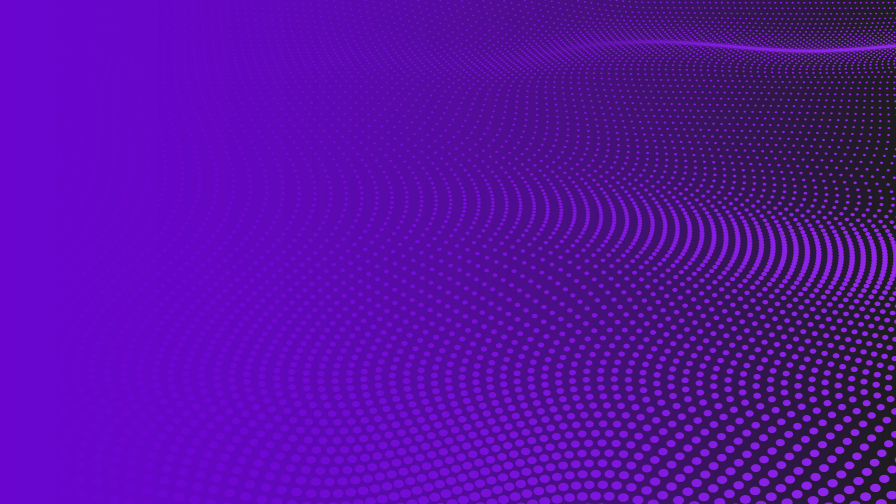
A Shadertoy shader for this background:

```glsl
// A rippling perspective sheet of violet dots fading into a purple left side.
#define PURPLE vec3(0.41, 0.02, 0.81)
#define DARK vec3(0.115, 0.11, 0.12)
#define DOT_COLOR vec3(0.58, 0.16, 0.93)
#define FADE_POWER 1.85
#define VANISH_X 0.6
#define BULGE 0.28
#define ROW_TILT 0.4
#define FOLD_WIDTH 0.06
#define CREST_WIDTH 0.03

// Points are (x, depth): depth runs from 0 at the top to 1 at the bottom.
float crestDepth(float x) {
    return 0.092 + 0.009 * sin(10.0 * (x - 1.45))
         + 0.03 * (1.0 - smoothstep(0.9, 1.2, x));
}

float foldDepth(float x) {
    return 0.40 + 0.11 * smoothstep(0.95, 1.75, x);
}

// Lattice coordinates: dots lie at the centres of the unit cells.
vec2 lattice(vec2 p) {
    float h = p.y;
    float fromFold = h - foldDepth(p.x);

    // Columns fan out with depth, bulge at the fold and turn back below.
    float spacing = 0.016 + 0.013 * smoothstep(0.0, 0.45, h);
    float bend = fromFold / 0.21;
    float shift = BULGE * exp(-bend * bend)
                + (0.30 - 0.11 * p.x) * smoothstep(0.72, 1.10, h);
    float across = p.x - VANISH_X - shift;
    float squeeze = 0.2 - 0.2 * smoothstep(0.5, 1.0, h);
    float column = (across + squeeze * across * across) / spacing;

    // Rows tilt toward the viewer and crowd at the fold and the crest.
    float depth = h - ROW_TILT * h * h * (p.x - 1.6);
    float row = 88.0 * depth - 24.0 * depth * depth;
    row += 7.0 * smoothstep(0.6, 1.3, p.x) * tanh(fromFold / FOLD_WIDTH);
    row += (2.0 + 5.0 * smoothstep(0.5, 1.3, p.x))
         * tanh((h - crestDepth(p.x)) / CREST_WIDTH);
    return vec2(column, row);
}

// Distance to the nearest dot centre, measured on the canvas.
float dotDistance(vec2 p) {
    const float STEP = 0.001;
    vec2 cell = lattice(p);
    mat2 toLattice = mat2(lattice(p + vec2(STEP, 0.0)) - cell,
                          lattice(p + vec2(0.0, STEP)) - cell) / STEP;
    mat2 toCanvas = inverse(toLattice);
    vec2 local = fract(cell) - 0.5;
    float nearest = 1.0;
    for (int j = -2; j <= 2; j++) {
        for (int i = -1; i <= 1; i++) {
            vec2 offset = toCanvas * (local - vec2(float(i), float(j)));
            nearest = min(nearest, length(offset * vec2(0.88, 1.12)));
        }
    }
    return nearest;
}

void mainImage(out vec4 fragColor, in vec2 fragCoord) {
    vec2 uv = fragCoord / iResolution.xy;
    vec2 p = vec2(uv.x * 16.0 / 9.0, 1.0 - uv.y);
    float pixel = 1.0 / iResolution.y;

    // Dots, larger toward the viewer and slightly swollen on the fold.
    float fold = (p.y - foldDepth(p.x)) / 0.09;
    float radius = 0.0018 + 0.0080 * p.y * p.y
                 + 0.0010 * exp(-fold * fold) * smoothstep(0.9, 1.6, p.x);
    float ink = clamp(0.5 + (radius - dotDistance(p)) / pixel, 0.0, 1.0);

    // Bright thread along the crest.
    float crest = abs(p.y - crestDepth(p.x));
    float thread = exp(-pow(crest / 0.004, 2.0)) + 0.15 * exp(-crest / 0.015);
    ink = max(ink, min(thread, 1.0) * smoothstep(0.95, 1.5, p.x));

    // Purple veil thins out toward the right.
    vec3 sheet = mix(DARK, DOT_COLOR, ink);
    fragColor = vec4(mix(PURPLE, sheet, pow(uv.x, FADE_POWER)), 1.0);
}
```
